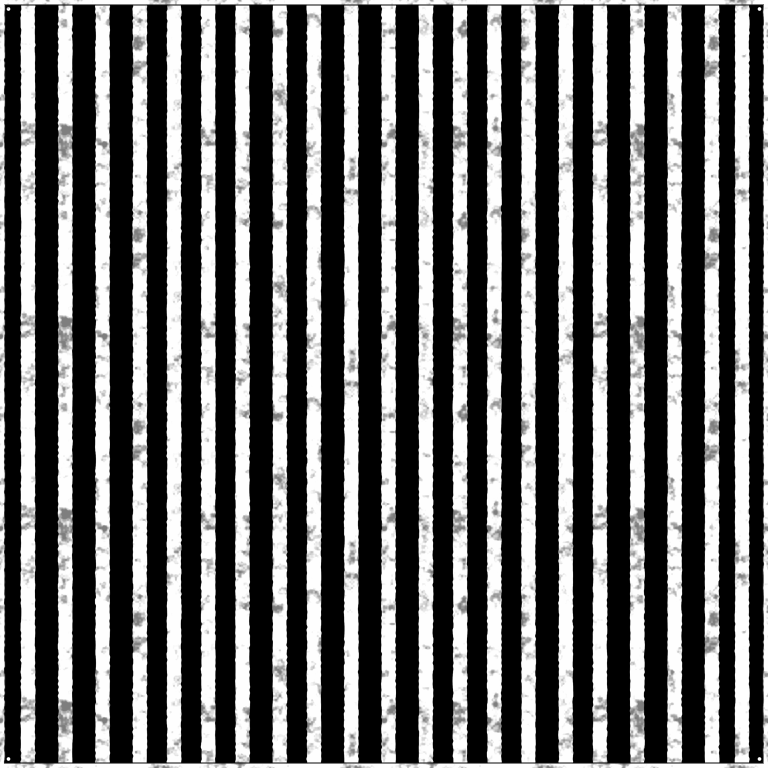
A three.js fragment shader for this pattern:

```glsl
// Upright white stripes on a black sheet with a pale margin and corner holes.
// The black gaps follow a wide/narrow rhythm of eight; the white carries faint
// grey wear from wrapped value noise that repeats four times each way.
varying vec2 vUv;

const float UNIT = 1.0 / 768.0;      // layout grid of the canvas
const float SOFT = 0.7 * UNIT;       // half width of smoothed edges
const float MARGIN = 5.0 * UNIT;
const float STRIPE_WIDTH = 14.2 * UNIT;
const float FIRST_STRIPE = 20.9 * UNIT;
const float WIDE_STEP = 37.3 * UNIT;
const float NARROW_STEP = 34.2 * UNIT;
const float LAST_STEP = 30.2 * UNIT;
const int STRIPES = 21;
const float WEAR_TILES = 4.0;

float hash(vec2 p) {
  vec3 q = fract(vec3(p.xyx) * 0.1031);
  q += dot(q, q.yzx + 33.33);
  return fract((q.x + q.y) * q.z);
}

// Value noise whose cells wrap after the given period.
float tiledNoise(vec2 p, float period) {
  vec2 cell = floor(p);
  vec2 f = fract(p);
  f = f * f * (3.0 - 2.0 * f);
  vec2 a = mod(cell, period);
  vec2 b = mod(cell + 1.0, period);
  return mix(mix(hash(a), hash(vec2(b.x, a.y)), f.x),
             mix(hash(vec2(a.x, b.y)), hash(b), f.x), f.y);
}

float fineGrain(vec2 tile) {
  float sum = 0.0;
  float weight = 0.5;
  float cells = 24.0;
  for (int i = 0; i < 3; i++) {
    sum += weight * tiledNoise(tile * cells, cells);
    weight *= 0.6;
    cells *= 2.0;
  }
  return sum / 0.98;
}

// Soft stain around a centre, wrapped inside the unit tile.
float stain(vec2 tile, vec2 centre, vec2 size) {
  vec2 d = (fract(tile - centre + 0.5) - 0.5) / size;
  return exp(-dot(d, d));
}

float wearAmount(vec2 uv) {
  vec2 tile = uv * WEAR_TILES;
  float cloud = tiledNoise(tile * 7.0, 7.0) - 0.5;
  float stains = stain(tile, vec2(0.34, 0.31), vec2(0.07, 0.13))
               + stain(tile, vec2(0.75, 0.90), vec2(0.06, 0.12))
               + 0.7 * stain(tile, vec2(0.46, 0.40), vec2(0.06, 0.10));
  float level = fineGrain(tile) + 0.4 * cloud + 0.18 * stains;
  return smoothstep(0.6, 0.97, level);
}

// Positive inside, zero on the edge.
float fill(float inside) {
  return smoothstep(-SOFT, SOFT, inside);
}

// Distance between one stripe start and the next.
float stepAfter(int index) {
  float beat = mod(float(index), 8.0);
  bool wide = beat < 2.5 || abs(beat - 6.0) < 0.5;
  if (index == STRIPES - 2) return LAST_STEP;
  return wide ? WIDE_STEP : NARROW_STEP;
}

float stripes(float x) {
  float cover = 0.0;
  float left = FIRST_STRIPE;
  for (int i = 0; i < STRIPES; i++) {
    float centre = left + 0.5 * STRIPE_WIDTH;
    cover = max(cover, fill(0.5 * STRIPE_WIDTH - abs(x - centre)));
    left += stepAfter(i);
  }
  return cover;
}

float cornerHoles(vec2 uv) {
  vec2 corner = min(uv, 1.0 - uv);
  return fill(1.8 * UNIT - length(corner - vec2(8.5, 9.0) * UNIT));
}

void main() {
  // Slightly ragged cut along the edges
  vec2 ragged = vUv;
  ragged.x += (tiledNoise(vUv * vec2(80.0, 256.0), 256.0) - 0.5) * 1.1 * UNIT;

  // Sheet, stripes and holes
  vec2 border = min(ragged, 1.0 - ragged);
  float inset = min(border.x, border.y) - MARGIN;
  float white = max(stripes(ragged.x), 1.0 - fill(inset));
  white = max(white, cornerHoles(vUv));

  // Thin dark outline where the sheet meets the margin
  float outline = fill(0.6 * UNIT - abs(inset));
  white *= 1.0 - 0.8 * outline;

  // Grey wear on the white only
  float shade = 0.995 - 0.5 * wearAmount(vUv);
  gl_FragColor = vec4(vec3(white * shade), 1.0);
}
```
